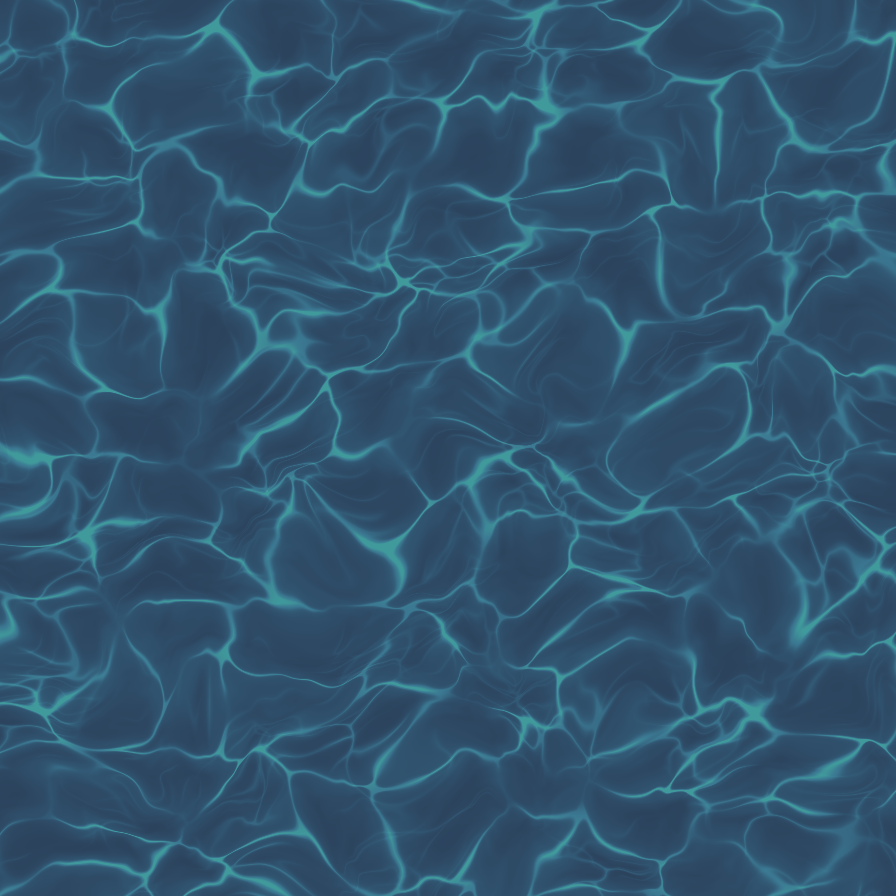
Reproduce this texture procedurally as a Shadertoy shader.

```glsl
// Sunlit caustic lines wavering over deep blue pool water.

const vec3 DEEP_BLUE = vec3(0.172, 0.262, 0.365);
const vec3 MID_BLUE  = vec3(0.190, 0.335, 0.445);
const vec3 SOFT_TEAL = vec3(0.232, 0.470, 0.570);
const vec3 GLOW_TEAL = vec3(0.250, 0.605, 0.610);
const float DRIFT_ANGLE = 0.27;

vec2 hash2(vec2 p) {
    vec3 q = fract(p.xyx * vec3(0.1031, 0.1030, 0.0973));
    q += dot(q, q.yzx + 33.33);
    return fract((q.xx + q.yz) * q.zy);
}

vec2 rotate(vec2 p, float angle) {
    float c = cos(angle), s = sin(angle);
    return vec2(c * p.x + s * p.y, c * p.y - s * p.x);
}

float cornerSlope(vec2 corner, vec2 offset) {
    float angle = 6.28318 * hash2(corner + 71.0).x;
    return dot(vec2(cos(angle), sin(angle)), offset);
}

float gradientNoise(vec2 p) {
    vec2 i = floor(p), f = p - i;
    vec2 u = f * f * f * (f * (f * 6.0 - 15.0) + 10.0);
    vec2 e = vec2(1.0, 0.0);
    float low  = mix(cornerSlope(i, f), cornerSlope(i + e, f - e), u.x);
    float high = mix(cornerSlope(i + e.yx, f - e.yx), cornerSlope(i + 1.0, f - 1.0), u.x);
    return mix(low, high, u.y);
}

vec2 warp(vec2 p, float frequency, float amount) {
    vec2 q = p * frequency;
    return p + amount * vec2(gradientNoise(q + 13.7), gradientNoise(q + 47.3));
}

float smoothMin(float a, float b, float k) {
    float h = max(k - abs(a - b), 0.0) / k;
    return min(a, b) - 0.25 * h * h * k;
}

vec2 cellPoint(vec2 cell, float jitter) {
    return 0.5 + jitter * (hash2(cell + 19.0) - 0.5);
}

// x: distance to the rounded cell border, y: random shade of the cell
vec2 cellBorder(vec2 p, float jitter, float rounding) {
    vec2 base = floor(p), f = p - base;
    vec2 nearCell = vec2(0.0), nearOffset = vec2(0.0);
    float nearest = 9.0;
    for (int y = -1; y <= 1; y++)
    for (int x = -1; x <= 1; x++) {
        vec2 cell = vec2(x, y);
        vec2 offset = cell + cellPoint(base + cell, jitter) - f;
        float d = dot(offset, offset);
        if (d < nearest) { nearest = d; nearCell = cell; nearOffset = offset; }
    }
    float border = 1.0;
    for (int y = -2; y <= 2; y++)
    for (int x = -2; x <= 2; x++) {
        if (x == 0 && y == 0) continue;
        vec2 cell = nearCell + vec2(x, y);
        vec2 offset = cell + cellPoint(base + cell, jitter) - f;
        float d = dot(0.5 * (nearOffset + offset), normalize(offset - nearOffset));
        border = smoothMin(border, d, rounding);
    }
    return vec2(max(border, 0.0), hash2(base + nearCell + 5.0).y);
}

float glowLine(float d, float width) {
    return exp(-pow(d / width, 1.5));
}

// Thin thread along the zero line of a noise field
float thread(vec2 p, float width) {
    return exp(-abs(gradientNoise(p)) / width);
}

float patchMask(vec2 p, float low, float high) {
    return smoothstep(low, high, gradientNoise(p));
}

vec3 waterColor(float light) {
    vec3 c = mix(DEEP_BLUE, MID_BLUE, smoothstep(0.0, 0.25, light));
    c = mix(c, SOFT_TEAL, smoothstep(0.20, 0.60, light));
    return mix(c, GLOW_TEAL, smoothstep(0.52, 1.0, light));
}

void mainImage(out vec4 fragColor, in vec2 fragCoord) {
    vec2 uv = fragCoord / iResolution.y;

    // Bent coordinates, stretched along the drift of the ripples
    vec2 bent = warp(warp(warp(uv, 6.0, 0.065), 17.0, 0.024), 38.0, 0.007);
    vec2 flow = rotate(bent, DRIFT_ANGLE);
    vec2 fineFlow = rotate(warp(bent + 3.1, 15.0, 0.036), DRIFT_ANGLE + 0.15);

    // Main net: uneven in strength and thickness
    vec2 net = cellBorder(flow * vec2(8.6, 13.5) + 20.0, 0.95, 0.10);
    float strength = clamp(0.62 + 1.5 * gradientNoise(uv * 12.0 + 31.0), 0.08, 1.0);
    float width = clamp(0.027 + 0.05 * gradientNoise(uv * 18.0 + 8.0), 0.014, 0.055);
    float mainLine = strength * glowLine(net.x, width);
    float halo = strength * exp(-net.x / 0.10);

    // Finer broken net and hair-thin wisps
    vec2 fineNet = cellBorder(fineFlow * vec2(15.0, 23.0) + 50.0, 0.95, 0.12);
    float patches = patchMask(uv * 8.0 + 90.0, -0.05, 0.35);
    float fineLine = patches * (glowLine(fineNet.x, 0.045) + 0.2 * exp(-fineNet.x / 0.14));
    float wisp = thread(fineFlow * vec2(7.0, 18.0) + 64.0, 0.022) * patchMask(uv * 9.0 + 17.0, -0.1, 0.3)
               + thread(fineFlow * vec2(12.0, 30.0) + 28.0, 0.035) * patchMask(uv * 11.0 + 55.0, 0.0, 0.3);

    // Soft body of the water, darkest in the middle of each cell
    float clouds = 0.6 * gradientNoise(flow * vec2(8.0, 14.0) + 5.0)
                 + 0.55 * gradientNoise(fineFlow * vec2(18.0, 36.0) + 40.0)
                 + 0.30 * gradientNoise(fineFlow * vec2(40.0, 90.0) + 9.0);
    float depth = smoothstep(0.0, 0.34, net.x) * mix(0.4, 1.0, net.y);
    float light = 0.140 + 0.11 * clouds - 0.10 * depth;

    light += 0.80 * mainLine + 0.10 * halo + 0.30 * fineLine + 0.12 * wisp;
    fragColor = vec4(waterColor(clamp(light, 0.0, 1.0)), 1.0);
}
```
